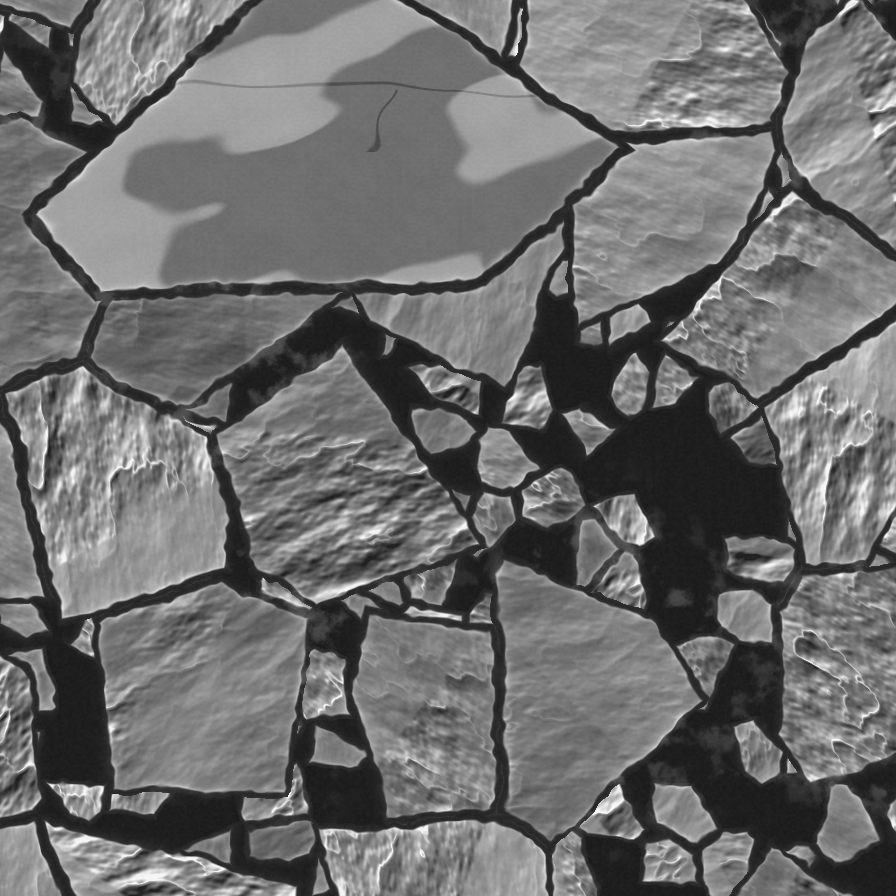
Give the GLSL for this texture, as a three.js fragment shader.

```glsl
// Crushed mineral grains on dark resin, as under an electron microscope.
// Voronoi cells are trimmed by random planes into shards at two sizes around
// one giant grain; a ridged height field, lit from one side, gives the relief.
varying vec2 vUv;

float hash(vec2 p) {
  return fract(sin(dot(p, vec2(127.1, 311.7))) * 43758.5453);
}

vec2 direction(float angle) {
  return vec2(cos(angle), sin(angle));
}

vec2 turn(vec2 p, float angle) {
  vec2 d = direction(angle);
  return vec2(dot(p, d), dot(p, vec2(-d.y, d.x)));
}

float noise(vec2 p) {
  vec2 i = floor(p), f = fract(p);
  f = f * f * (3.0 - 2.0 * f);
  return mix(mix(hash(i), hash(i + vec2(1.0, 0.0)), f.x),
             mix(hash(i + vec2(0.0, 1.0)), hash(i + 1.0), f.x), f.y);
}

float fbm(vec2 p) {
  float sum = 0.0, amp = 0.5;
  for (int i = 0; i < 5; i++) {
    sum += amp * noise(p);
    p = turn(p, 0.6) * 2.03 + 17.0;
    amp *= 0.5;
  }
  return sum / 0.97;
}

vec2 siteOf(vec2 cell) {
  return cell + 0.1 + 0.8 * vec2(hash(cell), hash(cell + 37.3));
}

// Shard layer: x signed distance, yz grain centre, w random grain value
vec4 shards(vec2 p, float scale, float gap, float keep) {
  vec2 q = p * scale, cell = floor(q), id = cell, site = q;
  float nearest = 9.0;
  for (int j = -1; j <= 1; j++)
    for (int i = -1; i <= 1; i++) {
      vec2 c = cell + vec2(float(i), float(j));
      vec2 s = siteOf(c);
      float r = distance(q, s);
      if (r < nearest) { nearest = r; id = c; site = s; }
    }
  float d = -9.0;
  for (int j = -2; j <= 2; j++)
    for (int i = -2; i <= 2; i++) {
      if (i == 0 && j == 0) continue;
      vec2 other = siteOf(id + vec2(float(i), float(j)));
      d = max(d, dot(q - 0.5 * (site + other), normalize(other - site)));
    }
  for (int k = 0; k < 3; k++) {
    vec2 seed = id + 11.3 * float(k + 1);
    d = max(d, dot(q - site, direction(6.283 * hash(seed))) - mix(0.24, 0.75, hash(seed + 5.7)));
  }
  if (hash(id + 91.0) > keep) d = 0.5;
  return vec4(d / scale + gap, site / scale, hash(id + 63.0));
}

float edgePlane(vec2 p, float angle, float reach) {
  return dot(p, direction(angle)) - reach;
}

float giantGrain(vec2 p) {
  p -= vec2(0.37, 0.83);
  float d = max(edgePlane(p, 2.33, 0.177), edgePlane(p, 0.955, 0.185));
  d = max(d, max(edgePlane(p, -0.82, 0.218), edgePlane(p, -1.54, 0.145)));
  return max(d, edgePlane(p, -2.43, 0.296));
}

float ridges(vec2 p, float angle) {
  vec2 q = turn(p, angle) * vec2(9.0, 17.0) + angle * 7.0;
  return 0.5 - abs(fbm(q) - 0.5);
}

// Flat polished face with pale blotches and thin cracks
float giantTone(vec2 p) {
  vec2 q = turn(p, 0.35) * vec2(8.5, 17.0) + 3.0;
  float v = 0.75 * noise(q) + 0.25 * noise(q * 2.1);
  float tone = 0.42 + 0.03 * fbm(p * 25.0) + smoothstep(0.56, 0.64, v) * (0.11 + 0.12 * v);
  float crack = abs(p.y - 0.885 - 0.03 * noise(p * 14.0));
  float branch = abs(p.x - 0.42 - 0.3 * (p.y - 0.88) - 0.02 * noise(p * 30.0));
  branch += step(0.9, p.y) + step(p.y, 0.83);
  return tone - 0.13 * smoothstep(0.0025, 0.0005, min(crack, branch));
}

// Broken face: smooth facet beside rough, ridged fracture
float shardTone(vec2 p, vec2 centre, float id) {
  float angle = id * 6.283;
  float facet = smoothstep(0.0, 0.005, dot(p - centre, direction(angle * 5.0)) - 0.015);
  float rough = smoothstep(0.3, 0.75, 0.55 * noise(p * 9.0 + id * 50.0) + 0.6 * fract(id * 7.3));
  rough *= mix(1.0, 0.15, facet);
  float h = ridges(p, angle);
  float slope = h - ridges(p + vec2(-0.0025, 0.0035), angle);
  float lit = slope * mix(1.1, 5.5, rough);
  float tone = 0.42 + 0.13 * fract(id * 3.7) + 0.04 * facet;
  tone += 0.07 * (noise(turn(p, angle) * vec2(12.0, 80.0)) - 0.5) + 0.22 * (fbm(p * 8.0 + id) - 0.5);
  tone += lit * (lit > 0.0 ? 1.4 : 1.0);
  return tone + 0.32 * rough * smoothstep(0.02, 0.0, 0.5 - h) * noise(p * 25.0);
}

void main() {
  // Ragged outlines from a small warp
  vec2 p = vUv;
  vec2 w = p + 0.010 * (vec2(noise(p * 22.0), noise(p * 22.0 + 50.0)) - 0.5);
  w += 0.005 * (vec2(noise(p * 100.0), noise(p * 100.0 + 50.0)) - 0.5);

  float giant = giantGrain(w);
  vec4 large = shards(w + 3.0, 4.2, 0.007, 0.94);
  large.x = max(large.x, 0.013 - giant);
  vec4 small = shards(w + 7.0, 15.0, 0.005, 0.6);
  small.x = max(small.x, 0.008 - min(giant, large.x));
  float d = min(giant, min(large.x, small.x));

  // Resin with faint dust and a dim skirt around the grains
  float dust = smoothstep(0.5, 0.75, fbm(p * 45.0)) * smoothstep(0.4, 0.8, noise(p * 6.0));
  float resin = 0.115 + 0.16 * dust + 0.09 * exp(-max(d, 0.0) / 0.005);

  float tone = giantTone(p);
  if (giant > 0.002) {
    bool isLarge = large.x < small.x;
    vec4 grain = isLarge ? large : small;
    tone = shardTone(p, grain.yz - (isLarge ? 3.0 : 7.0), grain.w);
  }
  // Charged bright rim
  tone += exp(min(d, 0.0) / 0.003) * mix(0.02, 0.38, noise(p * 45.0));

  float grey = mix(resin, clamp(tone, 0.13, 0.96), smoothstep(0.0016, -0.0016, d));
  grey += 0.025 * (noise(p * 400.0) - 0.5);
  gl_FragColor = vec4(vec3(grey), 1.0);
}
```
